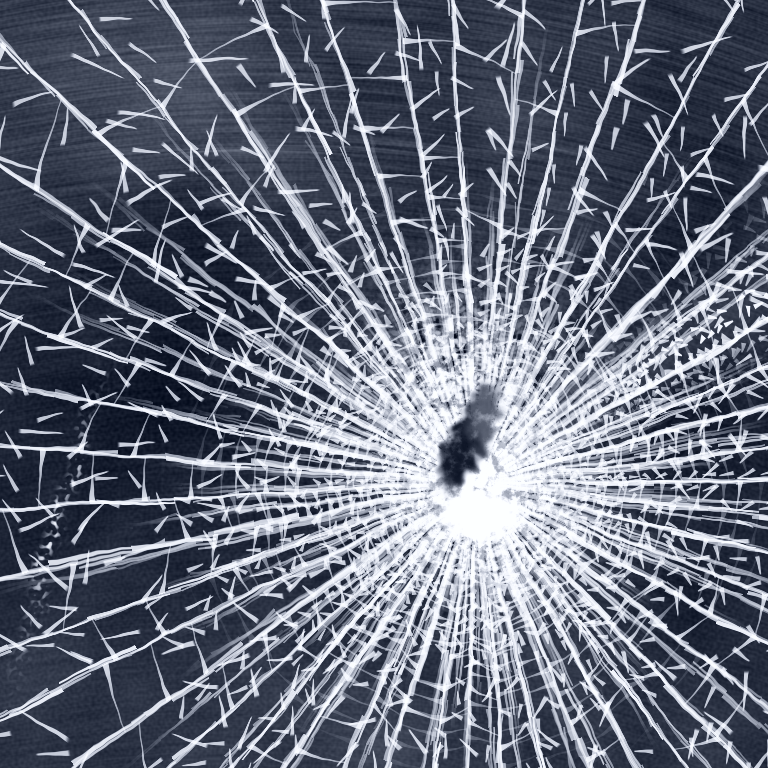
This texture is drawn by a three.js fragment shader. Its source:

```glsl
// Shattered glass: splintered cracks radiate from an impact point, tied by
// ring-shaped fractures, with crushed frost and a dark hole at the centre.
// Built in polar space from hashed sectors, over a scratched dark pane.
varying vec2 vUv;

const float TAU = 6.2831853;
const vec2 IMPACT = vec2(0.62, 0.372);
const vec2 CORE = vec2(0.624, 0.33);
const vec2 HOLE = vec2(0.613, 0.432);
const vec2 FROST = vec2(0.592, 0.525);
const float SECTORS = 47.0;
const float EDGE = 0.0015;
const vec3 TINT = vec3(-0.028, 0.0, 0.066);

float hash(vec2 p) {
  p = fract(p * vec2(0.1731, 0.2397));
  p += dot(p, p.yx + 19.19);
  return fract((p.x + p.y) * p.x * 13.7);
}

float corner(vec2 cell, vec2 f) {
  float a = TAU * hash(cell + 31.7);
  return dot(vec2(cos(a), sin(a)), f);
}

float gnoise(vec2 p) {
  vec2 i = floor(p), f = p - i, e = vec2(1, 0);
  vec2 u = f * f * f * (f * (f * 6.0 - 15.0) + 10.0);
  float low = mix(corner(i, f), corner(i + e, f - e), u.x);
  float high = mix(corner(i + e.yx, f - e.yx), corner(i + 1.0, f - 1.0), u.x);
  return mix(low, high, u.y);
}

float fbm(vec2 p) {
  float sum = 0.0, amp = 1.0;
  for (int i = 0; i < 4; i++) {
    sum += amp * gnoise(p);
    p = mat2(1.6, 1.2, -1.2, 1.6) * p + 5.3;
    amp *= 0.55;
  }
  return sum;
}

float line(float d, float w) { return 1.0 - smoothstep(w, w + EDGE, abs(d)); }
float blob(vec2 p, float w, float h) { p /= vec2(w, h); return exp(-dot(p, p)); }
void add(inout float light, float v) { light += (1.0 - light) * clamp(v, 0.0, 1.0); }

// Straight tilted splinters laid end to end along a crack.
float strand(float d, float r, float key, float freq, float width) {
  float s = r * freq + 9.0 * hash(vec2(key, 2));
  float cell = floor(s), f = s - cell;
  float a = hash(vec2(cell, key)) - 0.5, b = hash(vec2(cell + 7.0, key + 3.0)) - 0.5;
  float w = width * mix(0.25, 1.5, a > b ? f : 1.0 - f);
  return line(d - min(0.011, 0.05 * r) * mix(a, b, f), w) * (0.6 + 0.8 * abs(a));
}

// Radial cracks on the sector borders; c holds turn and radius.
float rays(vec2 c, float count, float reach, float width) {
  float x = c.x * count + 0.5, r = c.y;
  float id = mod(floor(x), count), key = id * 3.0 + count;
  float d = (fract(x) - 0.5) * TAU * r / count;
  float span = reach * (0.55 + hash(vec2(id, count)));
  float light = 0.8 * line(d, width * 0.5);
  add(light, strand(d, r, key, 9.0, width));
  add(light, 0.8 * strand(d, r, key + 1.0, 17.0, width * 0.8));
  return light * (1.0 - smoothstep(0.65 * span, span, r));
}

// Tapered cross fractures, slanted differently in every sector.
float rings(vec2 c, float count, float freq) {
  float x = c.x * count, id = floor(x), f = x - id, r = c.y + 0.02;
  float slant = hash(vec2(id, count + 3.0)) - 0.5;
  float u = log(r) * freq + 0.7 * hash(vec2(id, 8)) + slant * f + 60.0;
  float h = hash(vec2(floor(u), id + count));
  float side = h > 0.3 ? f : 1.0 - f;
  float w = mix(0.0002, 0.0034, side * side * side);
  return step(h, 0.6) * line((fract(u) - 0.3 - 0.4 * h) * r / freq, w) * (0.55 + 0.45 * side);
}

// Loose needles, one per polar cell, leaning around the radial direction.
float needles(vec2 c, float count, float freq, float amount) {
  vec2 g = vec2(c.x * count, log(c.y) * freq + 90.0), cell = floor(g);
  vec2 room = c.y * vec2(TAU / count, 1.0 / freq), p = (g - cell - 0.5) * room;
  float lean = 2.4 * (hash(cell + 17.0) - 0.5), s = sin(lean), k = cos(lean);
  float along = dot(p, vec2(s, k)) / (0.45 * room.y);
  float w = 0.0012 * (1.0 + along * sign(lean));
  return step(hash(cell + count), amount) * line(dot(p, vec2(k, -s)), w) * (1.0 - smoothstep(0.8, 1.0, abs(along)));
}

// Dim pane with clouds, curved scratches and a pale smear at the left.
float pane(vec2 p) {
  float bow = p.y + 0.28 * (p.x - 0.35) * (p.x - 0.35);
  float scratch = gnoise(vec2(p.x * 5.0, bow * 190.0)) + 0.7 * gnoise(vec2(p.x * 9.0, bow * 390.0));
  float upper = smoothstep(0.4, 0.95, p.y);
  float v = 0.155 + 0.08 * fbm(p * 5.0) + 0.04 * upper + (0.03 + 0.06 * upper) * scratch;
  v += 0.1 * blob(p - vec2(0.25, 0.88), 0.26, 0.15) + 0.07 * blob(p - vec2(0.4, 0.03), 0.45, 0.15);
  v -= 0.07 * blob(p - vec2(0.25, 0.5), 0.22, 0.18) + 0.06 * blob(p - vec2(0.95, 0.55), 0.2, 0.15);
  v += 0.09 * blob(p - vec2(0.4, 0.805), 0.4, 0.008) * (0.6 + scratch);
  float smear = p.x + 0.015 - 0.28 * p.y + 0.02 * gnoise(p * 17.0);
  v += 0.8 * smoothstep(0.0, 0.4, gnoise(p * 130.0)) * blob(vec2(smear, p.y - 0.32), 0.011, 0.14);
  return max(v + 0.06 * gnoise(p * 210.0), 0.04);
}

void main() {
  vec2 p = vUv;
  vec2 jag = vec2(gnoise(p * 13.0), gnoise(p * 13.0 + 40.0));
  vec2 chip = vec2(gnoise(p * 60.0), gnoise(p * 60.0 + 9.0));
  vec2 q = p - IMPACT + 0.004 * jag + 0.0015 * chip;
  float r = length(q) + 0.0001;
  vec2 c = vec2(fract(atan(q.y, q.x) / TAU + 0.011 * gnoise(q / r * 3.5 + 7.3)), r);

  // Cracks: long borders first, then finer and shorter generations.
  float light = pane(p);
  add(light, 0.95 * rays(c, SECTORS, 1.4, 0.0014));
  add(light, 0.75 * rays(c, 71.0, 0.5, 0.0008));
  add(light, 0.6 * rays(c, 113.0, 0.27, 0.0006));
  add(light, 0.85 * rings(c, SECTORS, 7.0));
  add(light, 0.8 * (1.0 - smoothstep(0.2, 0.43, r)) * rings(c, SECTORS, 15.0));
  add(light, 0.8 * needles(c, 61.0, 8.0, 0.5));
  add(light, 0.75 * needles(c, 89.0, 13.0, 0.5));

  // A band of dense splinters runs toward the right edge.
  float band = blob(vec2(c.x - 0.094, 0), 0.02, 1.0) * smoothstep(0.12, 0.27, r);
  add(light, band * (0.12 + 0.85 * needles(c, 157.0, 27.0, 0.75)));
  add(light, 0.85 * band * needles(c, 121.0, 19.0, 0.8));

  // Crushed glass around the impact.
  float grain = fbm(p * 58.0);
  float glint = smoothstep(0.0, 0.5, abs(gnoise(p * 105.0)) + 0.5 * grain);
  float frost = 0.8 * blob(p - FROST, 0.085, 0.09) + 0.85 * blob(p - CORE, 0.095, 0.09);
  frost += 0.22 * blob(p - IMPACT - vec2(0.01, 0.08), 0.19, 0.2);
  add(light, frost * (0.3 + 0.6 * glint));
  light -= 0.4 * min(frost, 1.0) * smoothstep(0.0, 0.5, -grain);

  // Slanted ragged hole, blackest at its lower left, and the white core.
  vec2 h = mat2(0.9, 0.43, -0.43, 0.9) * (p - HOLE) + 0.008 * jag + 0.012 * chip;
  float hole = 1.0 - smoothstep(0.7, 1.15, length(h / vec2(0.026, 0.078)));
  float depth = 0.03 + 0.3 * smoothstep(-0.02, 0.03, h.y + 1.2 * h.x) + 0.35 * max(grain, 0.0);
  light = clamp(mix(light, depth, 0.92 * hole), 0.0, 1.0);
  add(light, smoothstep(0.3, 0.65, blob(p - CORE, 0.066, 0.041) + 0.25 * grain));

  vec3 color = light + TINT * (1.0 - 0.7 * pow(light, 5.0));
  gl_FragColor = vec4(clamp(color, 0.0, 1.0), 1.0);
}
```
